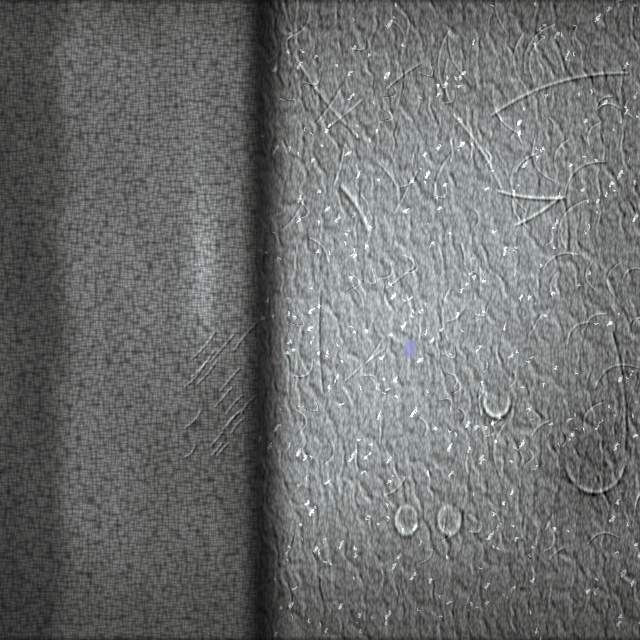
Reproduce this texture procedurally as a Shadertoy shader.

```glsl
// Two worn grey panels meeting at a dark vertical fold: woven cloth on the left,
// crinkled foil on the right. Smooth tone fields set the light; stretched cellular
// noise gives threads, relief and flecks; curved embossed creases lie on top.

vec2 hash2(vec2 p) {
    return fract(sin(vec2(dot(p, vec2(127.1, 311.7)), dot(p, vec2(269.5, 183.3)))) * 43758.5);
}

// Nearest distance, second distance, random id of the nearest cell
vec3 cellular(vec2 p) {
    vec2 base = floor(p);
    vec3 best = vec3(8.0, 8.0, 0.0);
    for (int j = -1; j <= 1; j++)
    for (int i = -1; i <= 1; i++) {
        vec2 cell = base + vec2(i, j);
        float d = length(cell + hash2(cell) - p);
        if (d < best.x) best = vec3(d, best.x, hash2(cell + 71.0).x);
        else best.y = min(best.y, d);
    }
    return best;
}

// Layered sines, roughly -1 to 1
float mottle(vec2 p) {
    float sum = 0.0, amp = 0.5;
    for (int i = 0; i < 5; i++) {
        p = mat2(0.8, 0.6, -0.6, 0.8) * p * 1.7 + 1.3;
        sum += amp * sin(p.x + 1.5 * sin(p.y)) * cos(p.y + sin(p.x * 0.7));
        amp *= 0.75;
    }
    return sum;
}

float bump(vec2 p, vec2 center, vec2 size) {
    p = (p - center) / size;
    return exp(-dot(p, p));
}

// Lit profile across a ridge: bright on one side, dark on the other
float ridge(float d, float width) {
    float e = d / width;
    return (1.6 * e + 0.2) * exp(-e * e);
}

float crease(vec2 p, vec2 a, vec2 b, float bend, float width) {
    float len = length(b - a);
    vec2 dir = (b - a) / len, normal = vec2(-dir.y, dir.x), q = p - a;
    float along = dot(q, dir), s = clamp(along / len, 0.0, 1.0);
    float side = dot(normal, vec2(0.6, 0.8)) < 0.0 ? -1.0 : 1.0;
    float over = (along - s * len) / width;
    return ridge(side * (dot(q, normal) - bend * 4.0 * s * (1.0 - s)), width) * exp(-over * over);
}

// Lower part of an embossed ellipse
float bowl(vec2 p, vec2 center, vec2 size, float top) {
    vec2 q = (p - center) / size;
    return ridge((1.0 - length(q)) * size.x, 0.0035) * (1.0 - smoothstep(top - 0.3, top + 0.3, q.y));
}

float foilHeight(vec2 p) {
    p += 0.012 * vec2(mottle(p * 9.0), mottle(p * 8.0 + 5.0));
    vec3 large = cellular(p * vec2(38.0, 15.0));
    vec3 small = cellular(p * vec2(115.0, 48.0));
    return smoothstep(0.0, 0.35, large.y - large.x) * 0.5 + small.x * 0.6;
}

float clothTone(vec2 p) {
    float tone = 0.27 + 0.12 * smoothstep(0.07, 0.12, p.x + 0.015 * mottle(p * 6.0));
    tone += 0.05 * bump(p, vec2(0.04, 0.96), vec2(0.09, 0.1));
    tone += 0.17 * bump(p, vec2(0.32, 0.58), vec2(0.022, 0.12));
    tone += 0.05 * bump(p, vec2(0.25, 0.65), vec2(0.15, 0.25));
    tone -= 0.08 * bump(p, vec2(0.38, 0.25), vec2(0.09, 0.15));
    tone += 0.035 * mottle(p * vec2(14.0, 5.0));
    float threads = cellular(p * vec2(240.0, 60.0)).x + cellular(p * vec2(65.0, 240.0)).x;
    return tone * (1.0 + 0.5 * (0.85 - threads));
}

float foilTone(vec2 p) {
    float tone = 0.4 + 0.25 * bump(p, vec2(0.62, 0.52), vec2(0.27, 0.38));
    tone += 0.06 * bump(p, vec2(0.52, 0.3), vec2(0.1, 0.2));
    tone += 0.07 * bump(p, vec2(0.83, 0.68), vec2(0.13, 0.2));
    tone -= 0.1 * bump(p, vec2(0.92, 0.28), vec2(0.07, 0.1));
    tone += 0.03 * mottle(p * 11.0);
    tone += 0.34 * (foilHeight(p) - foilHeight(p + vec2(0.0025, 0.003)));
    return tone + 0.22 * (0.42 - cellular(p * vec2(260.0, 110.0)).x);
}

// Scattered wrinkles plus the main folds of the foil
float foilCreases(vec2 p) {
    float sum = 0.0;
    for (int i = 0; i < 110; i++) {
        vec2 r = hash2(vec2(i, 3.7)), s = hash2(vec2(i, 9.2));
        vec2 a = vec2(0.44 + 0.56 * r.x, 0.12 + 0.84 * r.y);
        float angle = 1.45 + 1.9 * (s.x - 0.5) - 0.5 * smoothstep(0.7, 1.0, a.x);
        vec2 b = a + (0.02 + 0.07 * s.y * s.y) * vec2(cos(angle), sin(angle));
        sum += 0.19 * crease(p, a, b, 0.025 * (r.x + s.y - 1.0), 0.0022);
    }
    sum += 0.24 * crease(p, vec2(0.462, 0.909), vec2(0.56, 0.785), -0.006, 0.003);
    sum += 0.28 * crease(p, vec2(0.71, 0.818), vec2(0.781, 0.707), 0.006, 0.003);
    sum += 0.35 * crease(p, vec2(0.781, 0.7), vec2(0.88, 0.69), -0.005, 0.003);
    sum -= 0.25 * crease(p, vec2(0.88, 0.69), vec2(0.886, 0.61), 0.004, 0.003);
    sum += 0.28 * crease(p, vec2(0.872, 0.688), vec2(0.807, 0.648), 0.003, 0.003);
    sum += 0.35 * crease(p, vec2(0.534, 0.707), vec2(0.573, 0.642), 0.004, 0.004);
    sum += 0.25 * crease(p, vec2(0.77, 0.82), vec2(0.98, 0.885), 0.018, 0.003);
    sum -= 0.25 * crease(p, vec2(0.501, 0.544), vec2(0.505, 0.388), -0.004, 0.0025);
    sum -= 0.25 * crease(p, vec2(0.957, 0.48), vec2(0.977, 0.297), 0.008, 0.003);
    sum += 0.4 * bowl(p, vec2(0.776, 0.374), vec2(0.021, 0.026), 0.3);
    sum += 0.28 * bowl(p, vec2(0.93, 0.28), vec2(0.046, 0.05), -0.1);
    for (int i = 0; i < 2; i++)
        sum += 0.28 * bowl(p, vec2(0.635 + 0.067 * float(i), 0.188), vec2(0.018, 0.025), 0.9);
    return sum;
}

void mainImage(out vec4 fragColor, in vec2 fragCoord) {
    vec2 p = fragCoord / iResolution.xy;
    float onFoil = smoothstep(0.398, 0.408, p.x);
    float cloth = clothTone(p), foil = foilTone(p) + foilCreases(p);

    // Diagonal scuffs on the cloth beside the fold
    for (int i = 0; i < 18; i++) {
        vec2 r = hash2(vec2(i, 21.0)), a = vec2(0.29 + 0.09 * r.x, 0.28 + 0.18 * r.y);
        cloth += 0.2 * crease(p, a, a + (0.02 + 0.04 * r.y) * vec2(0.65, 0.76), 0.006 * (r.x - 0.5), 0.0022);
    }

    // Bright flecks, gathered in drifts
    vec3 fleck = cellular(p * vec2(85.0, 65.0) + 0.6 * mottle(p * 40.0));
    float drift = 0.87 - 0.13 * mottle(p * 13.0 + 2.0);
    foil += 0.38 * smoothstep(drift, drift + 0.05, fleck.z) * (1.0 - smoothstep(0.12, 0.32, fleck.x));

    // Fold shadow and edge shading
    cloth *= 1.0 - 0.55 * smoothstep(0.37, 0.403, p.x);
    foil *= mix(0.28, 1.0, smoothstep(0.405, 0.465, p.x + 0.006 * mottle(p * 9.0)));
    float tone = mix(cloth, foil, onFoil);
    tone *= 0.76 + 0.24 * smoothstep(0.0, 0.2, p.y);
    tone *= 0.84 + 0.16 * smoothstep(0.0, 0.1, 1.0 - p.y);
    tone *= 0.7 + 0.3 * smoothstep(0.0, 0.008, min(p.y, 1.0 - p.y));

    vec3 color = tone * mix(vec3(1.0, 0.99, 0.98), vec3(0.97, 1.0, 1.0), smoothstep(0.35, 0.55, tone));
    vec2 patchEdge = smoothstep(vec2(0.013, 0.018), vec2(0.006, 0.009), abs(p - vec2(0.641, 0.455)));
    color = mix(color, vec3(0.6, 0.61, 0.82), 0.75 * patchEdge.x * patchEdge.y);
    fragColor = vec4(clamp(color, 0.0, 1.0), 1.0);
}
```
